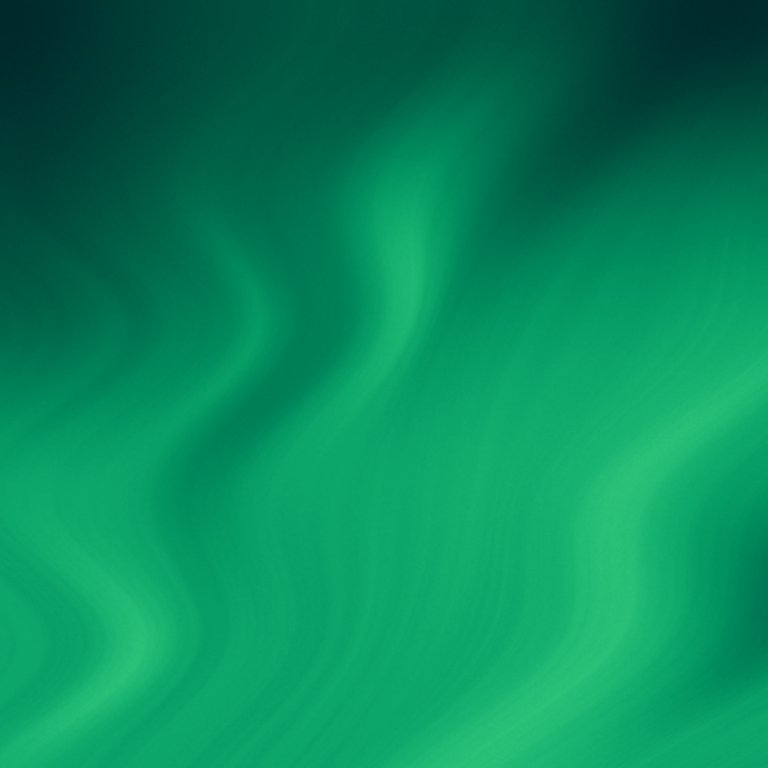
This background is drawn by a Shadertoy shader. Its source:

```glsl
// Silky emerald strands flowing in waves from dark upper corners to a bright lower edge.
#define WAVE_PERIOD 0.41
#define LONG_PERIOD 0.82
#define WAVE_CREST 0.84
#define WAVE_HEIGHT 0.05
#define STRAND_CONTRAST 0.055
#define GRAIN 0.012

const float TAU = 6.2831853;

float hash(vec2 p) {
    p = fract(p * vec2(0.1031, 0.1137));
    p += dot(p, p.yx + 33.33);
    return fract((p.x + p.y) * p.x * 17.3);
}

float noise(vec2 p) {
    vec2 cell = floor(p), f = fract(p);
    f = f * f * (3.0 - 2.0 * f);
    return mix(mix(hash(cell), hash(cell + vec2(1, 0)), f.x),
               mix(hash(cell + vec2(0, 1)), hash(cell + vec2(1, 1)), f.x), f.y);
}

float bell(float x, float center, float width) {
    float d = (x - center) / width;
    return exp(-d * d);
}

// Soft spot; pos and center hold (strand or x, depth).
float glow(vec2 pos, vec2 center, vec2 radius) {
    vec2 d = (pos - center) / radius;
    return exp(-dot(d, d));
}

// Horizontal place of a strand at a depth measured from the top.
float strandX(float strand, float depth) {
    float lean = 0.05 + 0.68 * strand;
    float height = WAVE_HEIGHT + 0.035 * (1.0 - smoothstep(0.1, 0.35, strand));
    float phase = TAU * (depth - WAVE_CREST);
    float wave = mix(cos(phase / WAVE_PERIOD), cos(phase / LONG_PERIOD),
                     bell(strand, 0.65, 0.16));
    return strand - lean * (depth - 0.5) + height * wave;
}

// Finds the strand through a point by bisection.
float strandAt(vec2 p) {
    float low = -0.5, high = 2.2;
    for (int i = 0; i < 22; i++) {
        float middle = 0.5 * (low + high);
        if (strandX(middle, p.y) < p.x) low = middle;
        else high = middle;
    }
    return 0.5 * (low + high);
}

// Broad light and shade, partly fixed in space and partly carried by strands.
float broadLight(vec2 p, vec2 flow) {
    float light = mix(0.33, 0.635, smoothstep(0.0, 0.65, p.y));
    light -= 0.17 * bell(p.x, 0.0, 0.23) * (1.0 - smoothstep(0.38, 0.64, p.y));
    light -= 0.16 * glow(p, vec2(0.96, 0.0), vec2(0.22, 0.18));

    light += 0.21 * glow(flow, vec2(0.475, 0.31), vec2(0.07, 0.19));
    light += 0.06 * glow(flow, vec2(0.26, 0.41), vec2(0.035, 0.14));
    light += 0.11 * glow(flow, vec2(0.15, 0.87), vec2(0.07, 0.16));
    light += 0.11 * glow(flow, vec2(0.965, 0.70), vec2(0.08, 0.26));
    light += 0.10 * glow(flow, vec2(0.86, 0.40), vec2(0.16, 0.20));
    light += 0.10 * glow(flow, vec2(1.08, 1.00), vec2(0.26, 0.20));
    light += 0.04 * glow(flow, vec2(0.72, 0.70), vec2(0.12, 0.18));

    light -= 0.08 * glow(flow, vec2(0.61, 0.20), vec2(0.06, 0.14));
    light -= 0.12 * glow(flow, vec2(0.35, 0.56), vec2(0.06, 0.17));
    light -= 0.23 * glow(flow, vec2(1.25, 0.78), vec2(0.12, 0.15));
    return light;
}

// Layers of ever finer threads running along the flow.
float threads(vec2 flow) {
    float sum = 0.0, weight = 0.5, density = 20.0;
    for (int i = 0; i < 4; i++) {
        sum += weight * (noise(vec2(flow.x * density + 7.0, flow.y * 2.5 + float(i) * 9.0)) - 0.5);
        density *= 2.15;
        weight *= 0.7;
    }
    return sum;
}

// Green ramp: blue follows the light, red joins only in the highlights.
vec3 emerald(float light) {
    float warmth = max(light - 0.52, 0.0);
    return vec3(3.0 * warmth * warmth, light, 0.085 + 0.51 * light);
}

void mainImage(out vec4 fragColor, in vec2 fragCoord) {
    vec2 uv = fragCoord / iResolution.xy;
    vec2 p = vec2(uv.x, 1.0 - uv.y);
    vec2 flow = vec2(strandAt(p), p.y);

    float light = broadLight(p, flow);
    light += STRAND_CONTRAST * threads(flow) * smoothstep(0.1, 0.5, light);
    light += GRAIN * (noise(uv * 400.0) - 0.5);

    fragColor = vec4(emerald(clamp(light, 0.16, 0.78)), 1.0);
}
```
